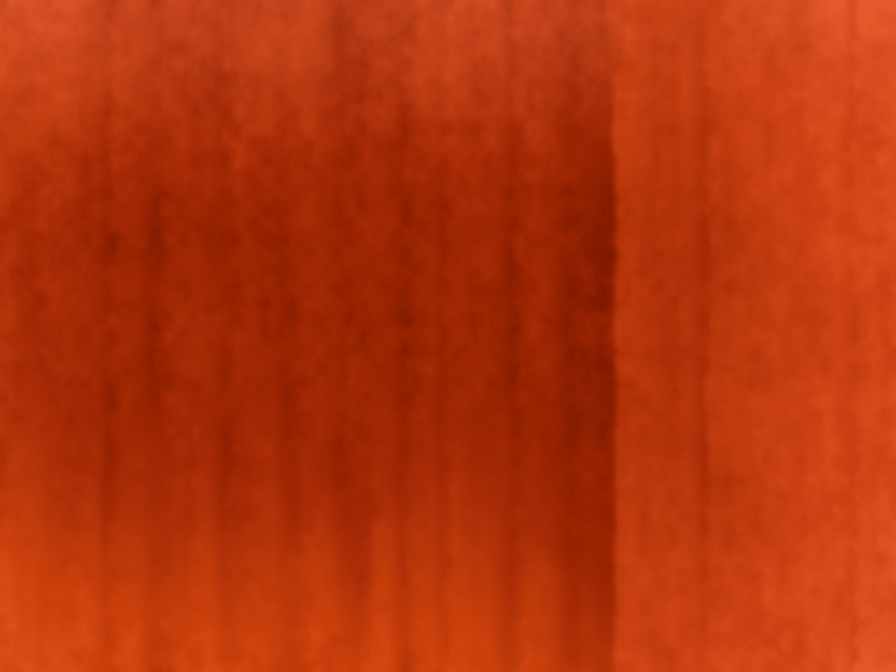
Write a Shadertoy shader that draws this texture.

```glsl
float hash(vec2 p) {
    vec3 q = fract(p.xyx * 0.1031);
    q += dot(q, q.yzx + 33.33);
    return fract((q.x + q.y) * q.z);
}

float noise(vec2 p) {
    vec2 i = floor(p), f = fract(p);
    f = f * f * (3.0 - 2.0 * f);
    return mix(mix(hash(i), hash(i + vec2(1, 0)), f.x),
               mix(hash(i + vec2(0, 1)), hash(i + vec2(1, 1)), f.x), f.y);
}

float fbm(vec2 p) {
    float sum = 0.0, gain = 0.5;
    for (int i = 0; i < 4; i++) {
        sum += gain * noise(p);
        p = mat2(1.6, 1.2, -1.2, 1.6) * p + 17.3;
        gain *= 0.5;
    }
    return sum / 0.9375;
}

// Soft, broken vertical stripe; ragged shifts its outline
float stripe(float x, float y, float center, float width, float ragged) {
    float d = (x - center + ragged) / width;
    return exp(-d * d) * (0.35 + 0.9 * noise(vec2(center * 70.0, y * 6.0)));
}

float band(float a, float b, float t) {
    return clamp((t - a) / (b - a), 0.0, 1.0);
}

vec3 rustRamp(float t) {
    vec3 c = mix(vec3(0.48, 0.09, 0.0), vec3(0.60, 0.138, 0.006), band(-0.15, 0.16, t));
    c = mix(c, vec3(0.65, 0.165, 0.02), band(0.16, 0.34, t));
    c = mix(c, vec3(0.72, 0.21, 0.045), band(0.34, 0.54, t));
    c = mix(c, vec3(0.80, 0.255, 0.075), band(0.54, 0.78, t));
    return mix(c, vec3(0.89, 0.34, 0.15), band(0.78, 1.08, t));
}

void mainImage(out vec4 fragColor, in vec2 fragCoord) {
    vec2 uv = fragCoord / iResolution.xy;
    vec2 p = vec2(uv.x * 1.333, uv.y);

    // Rounded grain, larger blotches, and streaks bent by both
    float blotch = fbm(p * vec2(11.0, 8.0)) - 0.5;
    float grain = fbm(p * vec2(48.0, 42.0) + 51.0) - 0.5;
    float ragged = 0.010 * grain + 0.008 * blotch;
    float x = uv.x + ragged;
    float streak = noise(vec2(x * 30.0, uv.y * 2.0)) - 0.5;
    float fineStreak = noise(vec2(x * 85.0 + 9.0, uv.y * 4.0)) - 0.5;

    // Dark panel, with bright plumes rising from its foot and a pale top
    float foot = uv.y + 0.20 * streak + 0.16 * blotch + 0.10 * grain
               + 0.09 * smoothstep(0.22, 0.6, uv.x);
    float panel = 0.21 + 0.60 * (1.0 - smoothstep(0.0, 0.46, foot))
                + 0.46 * smoothstep(0.66, 1.04, uv.y + 0.10 * streak)
                + 0.16 * (1.0 - smoothstep(0.0, 0.14, uv.x))
                + 0.10 * exp(-pow((uv.x - 0.50) / 0.03, 2.0))
                - 0.08 * smoothstep(0.54, 0.685, uv.x);
    float stripes = 0.0;
    for (int i = 0; i < 9; i++) {
        float k = float(i);
        float center = 0.12 + 0.064 * k + 0.03 * (hash(vec2(k, 4.0)) - 0.5);
        stripes += stripe(uv.x, uv.y, center, 0.008 + 0.008 * hash(vec2(k, 8.0)), ragged);
    }
    panel -= 0.13 * stripes + 0.17 * stripe(uv.x, uv.y, 0.677, 0.016, ragged);

    // Lighter side, brightest towards the outer corners
    float side = 0.50 + 0.32 * smoothstep(0.74, 1.0, uv.x)
               + 0.25 * pow(abs(uv.y * 2.0 - 1.0), 2.0)
               - 0.11 * stripe(uv.x, uv.y, 0.785, 0.007, ragged)
               - 0.09 * stripe(uv.x, uv.y, 0.95, 0.007, ragged);

    // Seam between the two, dissolving at the top
    float softness = 0.006 + 0.03 * smoothstep(0.88, 1.0, uv.y);
    float seam = smoothstep(-softness, softness, uv.x - 0.687 + 0.5 * ragged);
    float tone = mix(panel, side, seam);
    tone += mix(0.13, 0.07, seam) * streak + 0.07 * fineStreak
          + 0.20 * blotch + mix(0.34, 0.26, seam) * grain;

    // Paler haze on top, purer orange near the foot
    vec3 color = rustRamp(tone);
    color += vec3(0.0, 0.025, 0.045) * smoothstep(0.75, 1.0, uv.y) * (1.0 - 0.6 * seam);
    color.b -= 0.025 * (1.0 - seam) * (1.0 - smoothstep(0.1, 0.4, uv.y)) * band(0.4, 0.7, tone);
    fragColor = vec4(color, 1.0);
}
```
